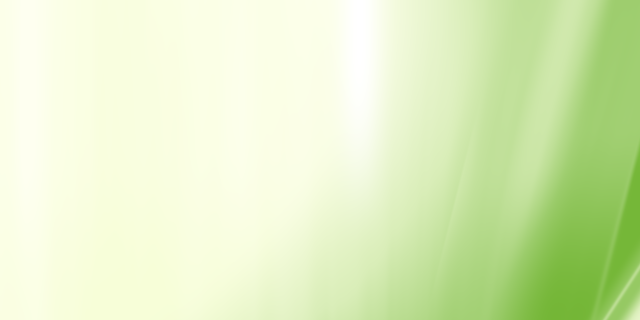
Write a WebGL 1 fragment shader that draws this background.

```glsl
precision highp float;

uniform vec2 u_resolution;

const vec3 IVORY = vec3(0.995, 1.0, 0.94);
const vec3 CREAM = vec3(0.97, 0.997, 0.85);
const vec3 PALE_GREEN = vec3(0.85, 0.93, 0.72);
const vec3 LEAF_GREEN = vec3(0.61, 0.80, 0.42);
const vec3 DEEP_GREEN = vec3(0.43, 0.70, 0.18);

const float BEAM_X = 0.562;
const float BEAM_WIDTH = 0.032;
const float FAN_LEAN = 0.15;
const float STREAK_SCALE = 24.0;
const float STREAK_DEPTH = 0.09;
const int STREAK_LAYERS = 3;

float hash(vec2 p) {
  vec3 q = fract(vec3(p.xyx) * 0.1031);
  q += dot(q, q.yzx + 33.33);
  return fract((q.x + q.y) * q.z);
}

float noise(vec2 p) {
  vec2 cell = floor(p);
  vec2 f = fract(p);
  f = f * f * (3.0 - 2.0 * f);
  float low = mix(hash(cell), hash(cell + vec2(1.0, 0.0)), f.x);
  float high = mix(hash(cell + vec2(0.0, 1.0)), hash(cell + vec2(1.0)), f.x);
  return mix(low, high, f.y);
}

float bell(float d, float width) {
  return exp(-d * d / (width * width));
}

float softMin(float a, float b, float k) {
  float h = max(k - abs(a - b), 0.0) / k;
  return min(a, b) - h * h * k * 0.25;
}

// Long fibres, stretched along the fan direction
float streaks(vec2 p) {
  float sum = 0.0;
  float scale = STREAK_SCALE;
  float weight = 0.5;
  for (int i = 0; i < STREAK_LAYERS; i++) {
    sum += weight * (noise(vec2(p.x * scale, p.y * 1.6 + float(i) * 7.0)) - 0.5);
    scale *= 2.1;
    weight *= 0.55;
  }
  return sum;
}

// Amount of green: 0 is cream, 1 is deep green
float greenAmount(vec2 p) {
  // Broad wash that spreads left toward the bottom
  float rise = 1.0 - (1.0 - p.y) * (1.0 - p.y);
  float start = mix(0.28, 0.58, rise);
  float end = mix(0.62, 0.82, rise);
  float wash = 0.5 * (p.x - start) / (end - start);
  wash = 0.5 * (wash + sqrt(wash * wash + 0.003));
  float g = softMin(wash, mix(0.70, 0.50, smoothstep(0.0, 0.5, p.y)), 0.12);

  // Pale leaning ray and a thin glint
  float ray = p.x - mix(0.765, 0.895, p.y);
  g -= mix(0.05, 0.13, p.y) * bell(ray, 0.032);
  float glint = p.x - 0.665 - 0.125 * p.y;
  g -= 0.05 * smoothstep(-0.003, 0.002, glint) * exp(-max(glint, 0.0) * 45.0)
     * bell(p.y - 0.36, 0.22);

  // Large blade on the right
  float blade = p.x - 0.81 - 0.135 * p.y;
  float bladeSoft = mix(0.055, 0.018, p.y);
  float bladeTone = mix(0.95, 0.65, smoothstep(0.0, 0.62, p.y));
  g = mix(g, bladeTone, smoothstep(-bladeSoft, bladeSoft, blade));

  // Darker front blade with a bright rim
  float front = p.x - 0.927 - 0.13 * p.y;
  float frontTone = mix(0.95, 0.82, smoothstep(0.45, 0.65, p.y));
  g = mix(g, frontTone, smoothstep(-0.003, 0.006, front));
  g -= 0.12 * bell(front, 0.005) * smoothstep(0.65, 0.1, p.y);

  // Light fold in the lower corner
  float fold = p.x - 0.945 - 0.33 * p.y;
  g = mix(g, 0.72, smoothstep(-0.035, 0.004, fold));
  g -= 0.2 * bell(fold, 0.004);
  g -= 0.5 * smoothstep(0.015, 0.055, fold);
  return g;
}

vec3 greenRamp(vec3 base, float g) {
  vec3 color = mix(base, PALE_GREEN, clamp(g * 3.0, 0.0, 1.0));
  color = mix(color, LEAF_GREEN, clamp(g * 3.0 - 1.0, 0.0, 1.0));
  return mix(color, DEEP_GREEN, clamp(g * 3.0 - 2.0, 0.0, 1.0));
}

void main() {
  vec2 p = gl_FragCoord.xy / u_resolution;
  float lean = FAN_LEAN * smoothstep(0.55, 0.95, p.x);
  float fibre = streaks(vec2(p.x - lean * (p.y - 0.5), p.y));

  // Warm background
  float warmth = 0.38 + 0.4 * bell(p.x - 0.2, 0.1) - 0.4 * bell(p.x - 0.05, 0.035);
  warmth += 0.35 * smoothstep(0.55, 0.0, p.y) - 0.12 * p.y + 0.45 * fibre;
  vec3 base = mix(IVORY, CREAM, clamp(warmth, 0.0, 1.0));

  // Green blades
  float g = greenAmount(p);
  g += STREAK_DEPTH * fibre * smoothstep(0.03, 0.3, g) * (1.0 - 0.7 * smoothstep(0.5, 0.8, g));
  vec3 color = greenRamp(base, g);

  // White beam from the top
  float beam = bell(p.x - BEAM_X, BEAM_WIDTH) * smoothstep(0.2, 0.85, p.y);
  color = mix(color, vec3(1.0), beam);
  gl_FragColor = vec4(color, 1.0);
}
```
